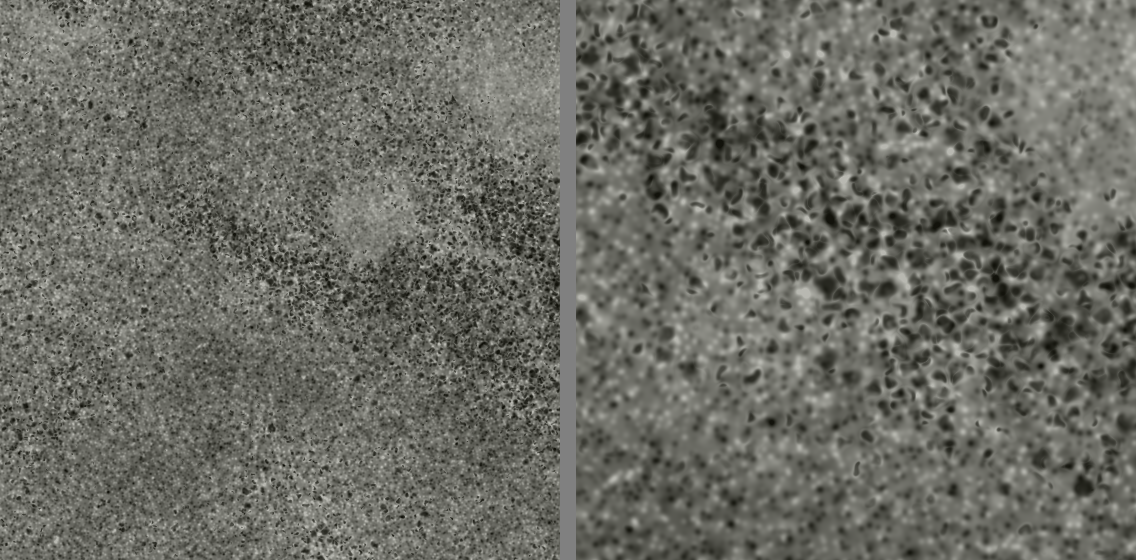
Left: the whole. Right: its middle third, enlarged.
Write a Shadertoy shader that draws this texture.

```glsl
vec3 hash3(vec2 p) {
    vec3 q = fract(p.xyx * vec3(0.1031, 0.1030, 0.0973));
    q += dot(q, q.yxz + 33.33);
    return fract((q.xxy + q.yzz) * q.zyx);
}

// Soft cellular noise: signed round bumps at scattered points
float grain(vec2 p) {
    vec2 cell = floor(p);
    float sum = 0.0;
    for (int y = -1; y <= 1; y++)
    for (int x = -1; x <= 1; x++) {
        vec2 id = cell + vec2(x, y);
        vec3 h = hash3(id + 71.0);
        vec2 d = p - id - h.xy;
        sum += (h.z - 0.5) * exp(-5.0 * dot(d, d));
    }
    return sum;
}

// Scattered hollows (x) with raised rims (y); damage sets how many appear
vec2 pits(vec2 p, float damage) {
    vec2 cell = floor(p);
    vec2 result = vec2(0.0);
    for (int y = -1; y <= 1; y++)
    for (int x = -1; x <= 1; x++) {
        vec2 id = cell + vec2(x, y);
        vec3 h = hash3(id + 13.0);
        float size = hash3(id + 207.0).x;
        float radius = 0.25 + 0.28 * size + 0.12 * damage;
        float d = length(p - id - h.xy);
        float present = smoothstep(-0.1, 0.1, damage - h.z);
        float hollow = 1.0 - smoothstep(radius * 0.2, radius, d);
        float rim = exp(-pow((d - radius * 1.15) / 0.16, 2.0));
        result = max(result, present * vec2(hollow * (0.65 + 0.35 * size), rim));
    }
    return result;
}

// Soft stroke around the segment from a to b
float stroke(vec2 p, vec2 a, vec2 b, float width) {
    vec2 ab = b - a;
    float t = clamp(dot(p - a, ab) / dot(ab, ab), 0.0, 1.0);
    float d = length(p - a - ab * t) / width;
    return exp(-d * d);
}

void mainImage(out vec4 fragColor, in vec2 fragCoord) {
    vec2 p = fragCoord / iResolution.y;
    vec2 warped = p + 0.12 * vec2(grain(p * 9.0), grain(p * 9.0 + 40.0))
                    + 0.09 * vec2(grain(p * 24.0), grain(p * 24.0 + 60.0));

    // Worn veins and patches
    float wear = 0.9 * stroke(warped, vec2(0.33, 0.65), vec2(0.54, 0.50), 0.045);
    wear = max(wear, stroke(warped, vec2(0.54, 0.50), vec2(0.78, 0.44), 0.055));
    wear = max(wear, 0.85 * stroke(warped, vec2(0.78, 0.44), vec2(0.98, 0.28), 0.1));
    wear = max(wear, 1.1 * stroke(warped, vec2(0.88, 0.64), vec2(1.02, 0.46), 0.075));
    wear = max(wear, 0.65 * stroke(warped, vec2(0.76, 0.80), vec2(0.88, 0.64), 0.07));
    wear = max(wear, 0.65 * stroke(warped, vec2(0.42, 0.95), vec2(0.66, 0.99), 0.1));
    wear = max(wear, stroke(warped, vec2(0.10, 1.0), vec2(0.18, 0.99), 0.035));
    wear = max(wear, 0.4 * stroke(warped, vec2(0.04, 0.22), vec2(0.15, 0.32), 0.07));
    wear = max(wear, 0.8 * stroke(warped, vec2(0.58, 0.62), vec2(0.57, 0.52), 0.03));

    // Pale smooth patches
    float pale = stroke(warped, vec2(0.63, 0.55), vec2(0.69, 0.61), 0.06);
    pale = max(pale, 1.2 * stroke(warped, vec2(0.88, 0.84), vec2(1.02, 0.78), 0.11));
    pale = max(pale, stroke(warped, vec2(0.06, 0.96), vec2(0.15, 0.90), 0.05));
    pale = max(pale, 0.6 * stroke(warped, vec2(0.80, 0.54), vec2(0.84, 0.53), 0.05));

    float clouds = grain(p * 5.0 + 3.0) + 0.8 * grain(p * 13.0) + 0.7 * grain(p * 33.0);
    float damage = clamp(0.14 + 0.65 * wear + 0.35 * clouds - 0.14 * pale, 0.01, 0.9);

    // Fine grit, rougher where worn
    float grit = 0.3 * grain(p * 120.0) + 0.4 * grain(p * 205.0 + 9.0);
    float tone = 0.445 + grit * (0.9 + 0.5 * damage - 0.25 * pale);
    tone += 0.1 * clouds + 0.09 * pale - 0.075 * wear;

    // Large and small pits with ragged outlines
    vec2 ragged = p + 0.008 * vec2(grain(p * 130.0), grain(p * 130.0 + 31.0));
    vec2 large = pits(ragged * 62.0, damage * 0.7);
    vec2 small = pits(ragged * 115.0 + 17.0, damage);
    tone += 0.045 * max(large.y, small.y);
    float hollow = max(large.x, 0.95 * small.x);
    tone = mix(tone, 0.1 + 0.35 * grit, 0.88 * hollow);

    // Warm grey with a faint green cast
    tone = clamp(tone, 0.07, 0.72);
    fragColor = vec4(tone, tone + 0.002, tone - 0.027, 1.0);
}
```
